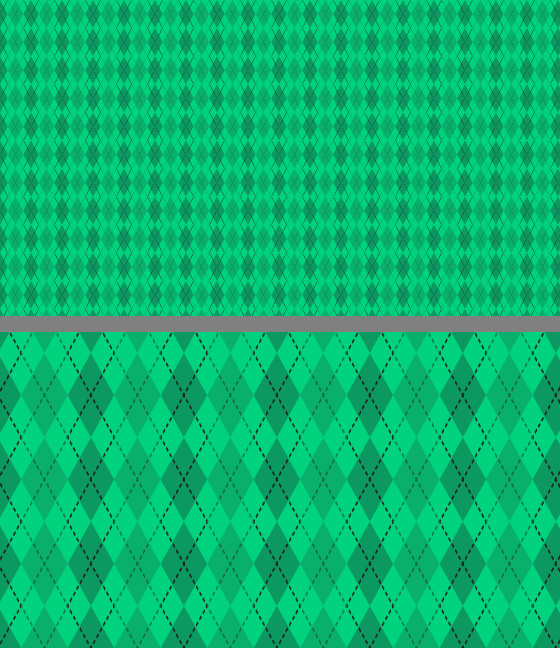
Top, the full canvas; bottom, a detail of the centre.
A WebGL 2 fragment shader for this pattern:

```glsl
#version 300 es
precision highp float;
// Green argyle: touching diamonds in columns of alternating shade on a bright ground,
// crossed by thin dashed stitches that run through every diamond centre.
// Both come from one diamond lattice, with edges smoothed by box-filter coverage.
uniform vec2 u_resolution;
out vec4 fragColor;

// Layout, relative to the canvas height
const float ASPECT = 16.0 / 9.0;
const float COLUMNS = 36.25;        // diamonds across a 16:9 canvas
const float ROWS = 11.25;           // diamonds down
const float STITCH_WIDTH = 0.0018;
const float DASHES = 7.0;           // dashes per half diagonal run
const float DASH_DUTY = 0.6;

const vec3 GROUND = vec3(0.0, 0.825, 0.493);
const vec3 MID_GREEN = vec3(0.034, 0.69, 0.422);
const vec3 DEEP_GREEN = vec3(0.044, 0.60, 0.38);
const vec3 STITCH = vec3(0.13, 0.09, 0.11);

// Distance to the nearest whole number
float nearest(float x) {
    return abs(fract(x + 0.5) - 0.5);
}

// Smoothed step at zero, one pixel wide
float fill(float d, float pixel) {
    return clamp(d / pixel + 0.5, 0.0, 1.0);
}

// Share of a pixel covered by a band centred at zero
float band(float d, float halfWidth, float pixel) {
    float top = min(d + 0.5 * pixel, halfWidth);
    float bottom = max(d - 0.5 * pixel, -halfWidth);
    return max(top - bottom, 0.0) / pixel;
}

// Dashed line family: lines at whole values of across, dashes run with along
float stitches(float across, float along, float slope, float runLength, float pixel) {
    float line = band(nearest(across) / slope, 0.5 * STITCH_WIDTH, pixel);
    float dash = band(nearest(along * DASHES), 0.5 * DASH_DUTY, pixel * DASHES / runLength);
    return line * dash;
}

void main() {
    float pixel = 1.0 / u_resolution.y;
    vec2 p = gl_FragCoord.xy * pixel;
    vec2 diamond = vec2(ASPECT / COLUMNS, 1.0 / ROWS);

    // Lattice coordinates: diamond centres lie on whole numbers, measured from the top left
    vec2 cell = vec2(p.x, 1.0 - p.y) / diamond - vec2(0.0, 0.5);
    float slope = length(1.0 / diamond);
    float runLength = 0.5 * length(diamond);

    // Every second column is deep green
    float fromDeepColumn = 2.0 * nearest(0.5 * cell.x);
    float deep = fill((0.5 - fromDeepColumn) * diamond.x, pixel);

    // Diamonds over the ground
    float edge = 0.5 - nearest(cell.x) - nearest(cell.y);
    vec3 color = mix(GROUND, mix(MID_GREEN, DEEP_GREEN, deep), fill(edge / slope, pixel));

    // Stitches, stronger along the deep columns
    float rising = cell.x + cell.y;
    float falling = cell.x - cell.y;
    float stitch = max(stitches(falling, rising, slope, runLength, pixel),
                       stitches(rising, falling, slope, runLength, pixel));
    color = mix(color, STITCH, stitch * mix(0.45, 0.9, deep));

    fragColor = vec4(color, 1.0);
}
```
